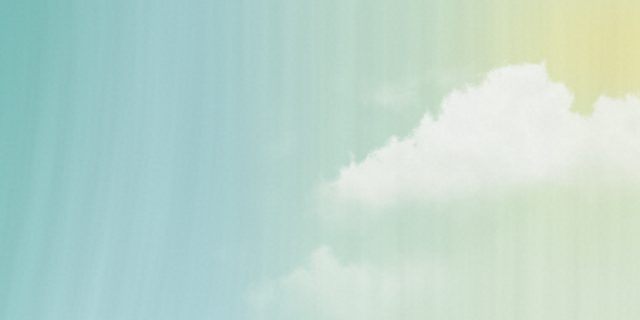
A Shadertoy shader for this texture:

```glsl
#define EDGE_ROUGHNESS 0.075
#define EDGE_SOFTNESS 0.014
#define BILLOW_SCALE 9.0
#define STREAK_STRENGTH 0.022
#define GRAIN_STRENGTH 0.012
#define GLOW_CENTER vec2(1.98, 0.86)
#define GLOW_SIZE vec2(0.42, 0.27)

// Puffs: centre x, centre y, radius; each column extends downwards
const vec3 MAIN_PUFFS[10] = vec3[10](
    vec3(1.64, 0.66, 0.140), vec3(1.50, 0.63, 0.110),
    vec3(1.39, 0.54, 0.105), vec3(1.27, 0.46, 0.100),
    vec3(1.15, 0.42, 0.095), vec3(1.05, 0.35, 0.070),
    vec3(1.72, 0.60, 0.085), vec3(1.83, 0.55, 0.100),
    vec3(1.93, 0.58, 0.120), vec3(2.03, 0.57, 0.120));
const vec3 LOW_PUFFS[5] = vec3[5](
    vec3(1.02, 0.170, 0.052), vec3(0.94, 0.095, 0.060),
    vec3(0.84, 0.045, 0.055), vec3(1.11, 0.100, 0.075),
    vec3(1.28, 0.050, 0.120));

vec2 hashGradient(vec2 cell) {
    vec3 h = fract(cell.xyx * vec3(0.1031, 0.1030, 0.0973));
    h += dot(h, h.yzx + 33.33);
    float angle = 6.2832 * fract((h.x + h.y) * h.z);
    return vec2(cos(angle), sin(angle));
}

float gradientNoise(vec2 p) {
    vec2 i = floor(p), f = fract(p);
    vec2 u = f * f * f * (f * (f * 6.0 - 15.0) + 10.0);
    vec2 e = vec2(1.0, 0.0);
    float low = mix(dot(hashGradient(i), f),
                    dot(hashGradient(i + e), f - e), u.x);
    float high = mix(dot(hashGradient(i + e.yx), f - e.yx),
                     dot(hashGradient(i + 1.0), f - 1.0), u.x);
    return mix(low, high, u.y);
}

float fbm(vec2 p) {
    float sum = 0.0, amplitude = 0.5;
    for (int i = 0; i < 5; i++) {
        sum += amplitude * gradientNoise(p);
        p = mat2(1.6, 1.2, -1.2, 1.6) * p + 7.3;
        amplitude *= 0.5;
    }
    return sum;
}

// Rounded lobes separated by narrow creases
float billow(vec2 p) {
    float sum = 0.0, amplitude = 0.5;
    for (int i = 0; i < 4; i++) {
        sum += amplitude * abs(gradientNoise(p));
        p = mat2(1.6, 1.2, -1.2, 1.6) * p + 3.7;
        amplitude *= 0.55;
    }
    return sum;
}

float puffDistance(vec2 p, vec3 puff) {
    vec2 q = p - puff.xy;
    return length(vec2(q.x, max(q.y, 0.0))) - puff.z;
}

float softSpot(vec2 p, vec2 center, vec2 size) {
    vec2 q = (p - center) / size;
    return exp(-dot(q, q));
}

vec3 skyColor(vec2 p) {
    vec3 c = mix(vec3(0.47, 0.73, 0.71), vec3(0.63, 0.79, 0.80),
                 smoothstep(-0.1, 0.6, p.x + 0.25 * (1.0 - p.y)));
    c = mix(c, vec3(0.73, 0.84, 0.79), smoothstep(0.55, 1.15, p.x));
    c = mix(c, vec3(0.82, 0.88, 0.77), smoothstep(1.05, 1.85, p.x));
    c = mix(c, vec3(0.89, 0.88, 0.66), 0.95 * softSpot(p, GLOW_CENTER, GLOW_SIZE));
    // Pale lift towards the ground
    float low = 1.0 - p.y;
    return c + vec3(0.045, 0.03, 0.035) * low * low * (1.0 - smoothstep(0.8, 1.5, p.x));
}

void mainImage(out vec4 fragColor, in vec2 fragCoord) {
    vec2 p = fragCoord / iResolution.y;
    p.x *= 2.0 * iResolution.y / iResolution.x;
    float pixel = 1.0 / iResolution.y;
    float soft = fbm(p * 4.0);
    float lobes = billow(p * BILLOW_SCALE);
    vec3 color = skyColor(p);

    // Faint wisps
    float wisps = softSpot(p, vec2(1.25, 0.69), vec2(0.16, 0.08))
                + 0.7 * softSpot(p, vec2(1.42, 0.76), vec2(0.09, 0.05))
                + 0.7 * softSpot(p, vec2(0.93, 0.36), vec2(0.09, 0.06))
                + 0.4 * softSpot(p, vec2(0.90, 0.55), vec2(0.10, 0.08))
                + 0.5 * softSpot(p, vec2(0.74, 0.18), vec2(0.10, 0.04));
    float wispTexture = smoothstep(-0.18, 0.3, fbm(p * vec2(7.0, 10.0) + 4.0));
    color = mix(color, vec3(0.87, 0.91, 0.87), 0.55 * wisps * wispTexture);

    // Haze under the main cloud
    float haze = smoothstep(0.8, 1.4, p.x) * (1.0 - smoothstep(0.1, 0.4, p.y + 0.15 * soft));
    color = mix(color, vec3(0.84, 0.89, 0.83), 0.65 * haze);

    // Low cloud
    float lowDistance = 1.0;
    for (int i = 0; i < 5; i++) lowDistance = min(lowDistance, puffDistance(p, LOW_PUFFS[i]));
    lowDistance += 0.7 * EDGE_ROUGHNESS * (lobes - 0.2) * 2.0;
    float lowWidth = EDGE_SOFTNESS + pixel + 0.07 * smoothstep(1.06, 1.3, p.x)
                   + 0.025 * (1.0 - smoothstep(0.82, 0.95, p.x));
    float lowCloud = 1.0 - smoothstep(-lowWidth, lowWidth, lowDistance);
    lowCloud *= smoothstep(-0.08, 0.19, p.y + 0.25 * soft);
    color = mix(color, vec3(0.87, 0.91, 0.88), 0.75 * lowCloud);

    // Main cloud with a dissolving base
    float cloudDistance = 1.0;
    for (int i = 0; i < 10; i++) cloudDistance = min(cloudDistance, puffDistance(p, MAIN_PUFFS[i]));
    cloudDistance += EDGE_ROUGHNESS * (lobes - 0.2) * 2.0;
    float width = EDGE_SOFTNESS + pixel + 0.03 * (1.0 - smoothstep(0.98, 1.1, p.x));
    float cloud = 1.0 - smoothstep(-width, width, cloudDistance);
    float base = smoothstep(0.26, 0.44, p.y + 0.18 * soft - 0.03 * smoothstep(1.2, 1.8, p.x));
    vec3 cloudColor = mix(vec3(0.88, 0.905, 0.87), vec3(0.925, 0.935, 0.92),
                          smoothstep(0.3, 0.62, p.y + 0.35 * soft));
    cloudColor -= vec3(0.005, 0.005, 0.025) * smoothstep(1.6, 2.0, p.x);
    cloudColor += 0.06 * (0.17 - lobes);
    color = mix(color, cloudColor, cloud * base * 0.96);

    // Gently bowed vertical streaks and fine grain
    float bowed = p.x + 0.10 * (1.0 - p.y) * (1.0 - p.y) * (1.0 - smoothstep(0.4, 1.0, p.x));
    float streaks = gradientNoise(vec2(bowed * 17.0, p.y * 0.9))
                  + 0.5 * gradientNoise(vec2(bowed * 53.0, p.y * 1.7));
    color += STREAK_STRENGTH * streaks * (1.0 - 0.8 * cloud * base);
    color += GRAIN_STRENGTH * gradientNoise(p * 95.0);
    fragColor = vec4(clamp(color, 0.0, 1.0), 1.0);
}
```
